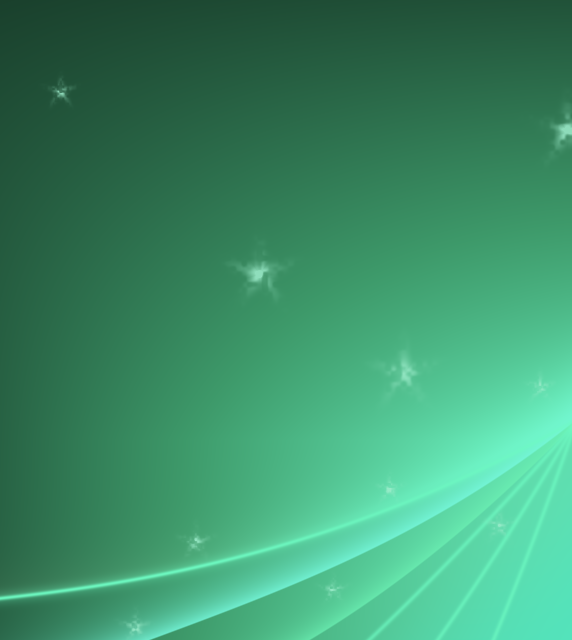
Write a Shadertoy shader that draws this background.

```glsl
// Green backdrop with swept ribbons of light and ragged five-armed sparkles.
// A two-axis gradient is lit by glows measured from three rising curves;
// thin rays fan into a focus at the right, and noise breaks up each sparkle.

#define MINT vec3(0.43, 0.98, 0.76)
#define AQUA vec3(0.46, 0.97, 0.86)
#define LEAF vec3(0.42, 0.94, 0.70)
#define SEA vec3(0.30, 0.90, 0.76)
#define FROST vec3(0.62, 0.93, 0.80)
#define FOCUS vec2(0.90, 0.34)
#define GLOW_WIDTH 0.058
#define RIBBON_WIDTH 0.034
#define LINE_WIDTH 0.0032
#define SPARKLES 10

const float PI = 3.14159265;

float hash(vec2 p) {
    return fract(sin(dot(p, vec2(127.1, 311.7))) * 43758.5453);
}

float noise(vec2 p) {
    vec2 i = floor(p), f = fract(p);
    f = f * f * (3.0 - 2.0 * f);
    return mix(mix(hash(i), hash(i + vec2(1, 0)), f.x),
               mix(hash(i + vec2(0, 1)), hash(i + vec2(1, 1)), f.x), f.y);
}

// Curves return height and slope at x.
vec2 upperCurve(float x) {
    x = max(x, 0.0001);
    return vec2(0.065 + 0.11 * x + 0.229 * pow(x, 2.3),
                0.11 + 0.527 * pow(x, 1.3));
}

vec2 middleCurve(float x) {
    float d = x - 0.234;
    return vec2(0.37 * d + 0.33 * d * d * d, 0.37 + 0.99 * d * d);
}

// A bent line from the floor at startX up to the focus.
vec2 fanCurve(float x, float startX, float bend) {
    float span = FOCUS.x - startX, t = (x - startX) / span;
    return vec2(FOCUS.y * t * mix(bend, 1.0, t),
                FOCUS.y * (bend + 2.0 * (1.0 - bend) * t) / span);
}

// Approximate signed distance, positive above the curve.
float above(vec2 p, vec2 curve) {
    return (p.y - curve.x) / sqrt(1.0 + curve.y * curve.y);
}

float bell(float d, float width) {
    return exp(-d * d / (width * width));
}

// Light on the upper side of a curve with a crisp lower edge.
float ribbon(float d, float width, float pixel) {
    return smoothstep(-pixel, pixel, d) * exp(-max(d, 0.0) / width);
}

vec3 backdrop(vec2 uv) {
    float v = 1.0 - uv.y;
    float left = 0.25 + 0.36 * v - 0.24 * v * v;
    float right = min(0.32 + 0.80 * v, 0.87);
    float light = mix(left, right, 1.0 - pow(max(1.0 - uv.x, 0.0), 1.5));
    float lift = max(light - 0.6, 0.0);
    return light * vec3(0.40 + 0.12 * lift, 1.0, 0.69 + 0.36 * lift);
}

float sparkle(vec2 p, float size, float seed) {
    vec2 q = p / size;
    float r = length(q);
    if (r > 2.0) return 0.0;
    float angle = mod(atan(q.x, q.y) + PI / 5.0, PI * 0.4) - PI / 5.0;
    float grain = noise(q * 5.5 + seed * 17.0);
    float ragged = smoothstep(0.2, 0.85, grain);
    float arm = bell(r * sin(angle), 0.20) * exp(-1.9 * r);
    float core = bell(r, 0.40);
    return (arm * 1.1 + core * 0.6) * mix(0.25, 1.15, ragged)
           * smoothstep(2.0, 0.9, r);
}

void mainImage(out vec4 fragColor, in vec2 fragCoord) {
    vec2 p = fragCoord / iResolution.y;
    float pixel = 1.0 / iResolution.y;
    vec3 col = backdrop(fragCoord / iResolution.xy);

    float upper = above(p, upperCurve(p.x));
    float middle = above(p, middleCurve(p.x));
    float lower = above(p, fanCurve(p.x, 0.484, 0.73));
    float toRight = smoothstep(0.25, 0.88, p.x);

    // Sea tint below the ribbons, pale haze and glow above them
    col = mix(col, SEA, 0.65 * smoothstep(0.0, -0.25, lower));
    col += vec3(0.06, 0.05, 0.04) * ribbon(upper, 0.045, 0.006) * (1.0 - toRight);
    col = mix(col, MINT, 0.85 * toRight * ribbon(upper, GLOW_WIDTH, 0.012));

    // Ribbons
    col = mix(col, LEAF, 0.80 * ribbon(lower, RIBBON_WIDTH * 0.8, pixel));
    col = mix(col, AQUA, 0.88 * ribbon(middle, RIBBON_WIDTH, pixel));
    col = mix(col, MINT, 0.25 * bell(upper, 0.011));
    col = mix(col, MINT, mix(0.95, 0.45, toRight) * bell(upper, LINE_WIDTH));

    // Rays fanning from the focus
    for (int i = 0; i < 3; i++) {
        float k = float(i);
        float ray = above(p, fanCurve(p.x, 0.577 + 0.117 * k - 0.010 * k * k, 0.90));
        col = mix(col, MINT, 0.65 * bell(ray, LINE_WIDTH * 1.15));
    }

    // Sparkles: centre and size
    vec3 spots[SPARKLES] = vec3[SPARKLES](
        vec3(0.095, 0.857, 0.021), vec3(0.887, 0.794, 0.045),
        vec3(0.406, 0.572, 0.045), vec3(0.631, 0.416, 0.045),
        vec3(0.844, 0.395, 0.021), vec3(0.609, 0.236, 0.020),
        vec3(0.306, 0.153, 0.023), vec3(0.212, 0.020, 0.023),
        vec3(0.521, 0.078, 0.020), vec3(0.780, 0.179, 0.024));
    for (int i = 0; i < SPARKLES; i++) {
        float s = sparkle(p - spots[i].xy, spots[i].z, float(i));
        col = mix(col, FROST, clamp(0.62 * s, 0.0, 0.85));
    }

    fragColor = vec4(clamp(col, 0.0, 1.0), 1.0);
}
```
